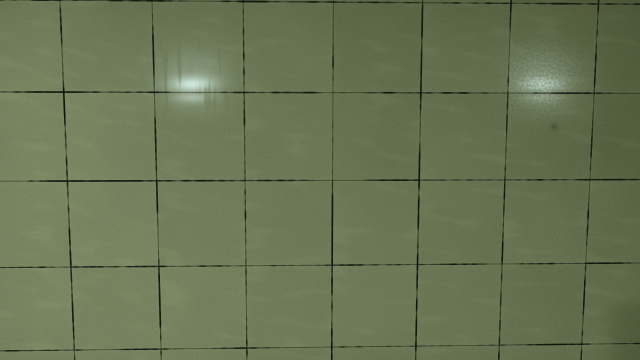
A WebGL 1 fragment shader for this texture:

```glsl
precision highp float;
// Glossy olive wall tiles in slight perspective, with sooty joints and two lamp reflections.
uniform vec2 u_resolution;

const float ASPECT = 16.0 / 9.0;
const vec3 SHADOW_GLAZE = vec3(0.315, 0.355, 0.235);
const vec3 LIT_GLAZE = vec3(0.510, 0.565, 0.420);
const vec3 SOOT = vec3(0.07, 0.085, 0.055);
const vec3 LAMP = vec3(0.80, 0.90, 0.86);

float hash(vec2 p) {
  return fract(sin(dot(p, vec2(127.1, 311.7))) * 43758.545);
}

vec2 gradientAt(vec2 cell) {
  float angle = 6.28318 * hash(cell);
  return vec2(cos(angle), sin(angle));
}

// Gradient noise, roughly -0.7 to 0.7
float noise(vec2 p) {
  vec2 i = floor(p), f = fract(p);
  vec2 w = f * f * f * (f * (f * 6.0 - 15.0) + 10.0);
  vec2 e = vec2(1.0, 0.0);
  float low = mix(dot(gradientAt(i), f), dot(gradientAt(i + e), f - e), w.x);
  float high = mix(dot(gradientAt(i + e.yx), f - e.yx),
                   dot(gradientAt(i + 1.0), f - 1.0), w.x);
  return mix(low, high, w.y);
}

float fbm(vec2 p) {
  float sum = 0.0, amp = 0.6;
  for (int i = 0; i < 4; i++) {
    sum += amp * noise(p);
    p = p * 2.07 + 17.3;
    amp *= 0.5;
  }
  return sum;
}

// Tile coordinates: joints fall on integers, rows count downward
vec2 tileGrid(vec2 p, vec2 size) {
  float down = 1.0 - p.y;
  float across = p.x / ASPECT - 0.52;
  vec2 d = vec2(p.x - 0.926 + 0.0046 * down, down - 0.501 + 0.0046 * across) / size;
  return vec2(d.x + 0.005 * d.x * d.x,
              d.y + 0.0169 * d.y * d.y + 0.0006 * d.y * d.y * d.y);
}

vec2 tileSize(vec2 p) {
  return vec2(0.2493 - 0.015 * (1.0 - p.y), 0.2396 - 0.0083 * (p.x / ASPECT - 0.52));
}

// Pixel coverage of a thin line
float lineCoverage(float dist, float halfWidth, float pixel) {
  float edge = clamp((halfWidth + 0.5 * pixel - dist) / pixel, 0.0, 1.0);
  return min(edge, 2.0 * halfWidth / pixel);
}

// Dirt along a joint: 0 is clean grout, 1 is black
float jointDirt(float along, float id) {
  float broad = noise(vec2(along * 1.7, id * 7.31 + 0.4));
  float fine = noise(vec2(along * 11.0, id * 3.17 + 9.4));
  return smoothstep(-0.35, 0.4, broad + 0.6 * fine);
}

// Joint coverage in x, dirt in y
vec2 joint(float dist, float along, float id, float pixel) {
  float dirt = jointDirt(along, id);
  return vec2(lineCoverage(dist, mix(0.0013, 0.0023, dirt), pixel), dirt);
}

float glow(vec2 p, vec2 centre, vec2 radius) {
  vec2 q = (p - centre) / radius;
  return exp(-dot(q, q));
}

// Lamp reflection, broken at the joint between two rows
float reflection(vec2 p, vec2 centre, float lower, float core) {
  float above = 0.28 * glow(p, centre + vec2(0.0, 0.025), vec2(0.10, 0.075))
              + core * glow(p, centre, vec2(0.062, 0.022));
  float below = 0.17 * glow(p, centre - vec2(0.0, 0.04), vec2(0.09, 0.05))
              + 0.55 * core * glow(p, centre - vec2(0.0, 0.035), vec2(0.055, 0.016));
  return mix(above, below, lower);
}

void main() {
  vec2 uv = gl_FragCoord.xy / u_resolution;
  vec2 p = uv * vec2(ASPECT, 1.0);
  float pixel = 1.0 / u_resolution.y;
  vec2 size = tileSize(p);
  vec2 grid = tileGrid(p, size);
  vec2 tile = floor(grid), nearest = floor(grid + 0.5);
  vec2 dist = abs(grid - nearest) * size;

  // Room light: brighter at lower left, dim corners, shaded bottom-right tile
  vec2 corner = uv - 0.5;
  float light = 0.95 - 0.54 * uv.x - 0.30 * uv.y + 0.16 * glow(uv, vec2(0.04, 0.75), vec2(0.14, 0.4));
  light -= 0.55 * dot(corner * corner, corner * corner) * 4.0;
  light -= 0.2 * smoothstep(0.93, 0.98, uv.x) * smoothstep(0.18, 0.13, uv.y);

  // Glaze: tile tone, clouds, wiped smears and fine grain
  light += 0.09 * (hash(tile + 3.7) - 0.5);
  light += 0.10 * fbm(p * 5.0 + tile * 4.3);
  light += 0.09 * smoothstep(0.12, 0.5, noise(vec2(p.x * 9.0, p.y * 32.0 + 4.0 * p.x) + tile * 2.9));
  float grain = noise(p * 145.0);
  vec3 color = mix(SHADOW_GLAZE, LIT_GLAZE, light + 0.08 * grain);
  color *= 1.0 - 0.2 * glow(p, vec2(1.539, 0.648), vec2(0.010));

  // Joints
  vec2 vertical = joint(dist.x, grid.y, nearest.x, pixel);
  vec2 horizontal = joint(dist.y, grid.x, nearest.y + 20.0, pixel);
  color *= 1.0 + 0.04 * exp(-min(dist.x, dist.y) / 0.005);
  color = mix(color, mix(color * 0.62, SOOT, vertical.y), vertical.x);
  color = mix(color, mix(color * 0.62, SOOT, horizontal.y), horizontal.x);

  // Reflections: drips streak the left one, grain speckles the right one
  float lower = step(-1.0, grid.y);
  float drips = 1.0 - 0.55 * smoothstep(0.05, 0.45, noise(vec2(p.x * 75.0, p.y * 9.0)));
  float left = reflection(p, vec2(0.535, 0.765), lower, 0.75) * drips;
  float right = reflection(p, vec2(1.505, 0.765), lower, 0.42) * (1.0 + 0.5 * grain);
  right *= mix(0.45, 1.0, step(2.0, grid.x));
  float cover = 1.0 - 0.6 * max(vertical.x, horizontal.x);
  color = mix(color, LAMP, clamp((left + right) * cover, 0.0, 1.0));

  gl_FragColor = vec4(color, 1.0);
}
```
